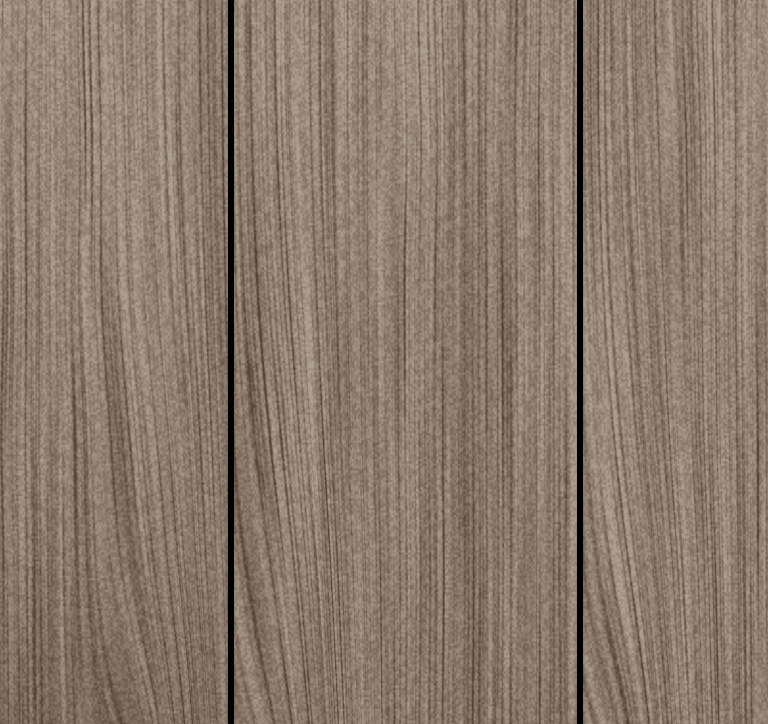
A Shadertoy shader for this texture:

```glsl
// Vertical wood planks parted by thin black grooves.
// Grain is streaky column noise in several octaves, bent sideways along a
// soft band in each plank, with long thin pore lines, short marks and speckle.

const float PLANK_WIDTH = 0.4545;
const float FIRST_GROOVE = 0.3008;
const float GROOVE_HALF_WIDTH = 0.0039;

const vec3 DARK_WOOD = vec3(0.42, 0.35, 0.30);
const vec3 LIGHT_WOOD = vec3(0.64, 0.58, 0.52);
const vec3 GROOVE_COLOR = vec3(0.01, 0.006, 0.006);

float hash(vec2 p) {
    return fract(sin(dot(p, vec2(12.9898, 78.233))) * 43758.5453);
}

float valueNoise(vec2 p) {
    vec2 i = floor(p), f = fract(p);
    f = f * f * (3.0 - 2.0 * f);
    float low = mix(hash(i), hash(i + vec2(1, 0)), f.x);
    float high = mix(hash(i + vec2(0, 1)), hash(i + vec2(1, 1)), f.x);
    return mix(low, high, f.y);
}

// Smooth noise along one column, shifted so that columns never line up
float columnNoise(float column, float y) {
    y += 17.0 * hash(vec2(column, 3.7));
    float i = floor(y), f = fract(y);
    f = f * f * (3.0 - 2.0 * f);
    return mix(hash(vec2(column, i)), hash(vec2(column, i + 1.0)), f);
}

float streaks(vec2 p) {
    float i = floor(p.x), f = fract(p.x);
    return mix(columnNoise(i, p.y), columnNoise(i + 1.0, p.y), f * f * (3.0 - 2.0 * f));
}

// One thin line per column, jittered sideways, its strength drifting along y
float poreLines(vec2 p, float columns, float stretch, float halfWidth, float seed) {
    float x = p.x * columns + seed * 57.0;
    float column = floor(x);
    float center = 0.3 + 0.4 * hash(vec2(column, 8.3));
    float d = (fract(x) - center) / (columns * halfWidth);
    float strength = smoothstep(0.15, 0.9, columnNoise(column + 0.5, p.y * stretch));
    return strength * exp(-d * d);
}

// Sideways drift of the fibres, strongest towards the foot of the plank
vec2 bendGrain(vec2 p, float bandX) {
    float d = (p.x - bandX) / 0.085;
    float fall = 1.0 - p.y;
    float drift = 0.07 * fall * fall * exp(-d * d);
    float wave = 0.004 * (valueNoise(vec2(p.x * 9.0, p.y * 5.0)) - 0.5);
    return vec2(p.x - drift + wave, p.y);
}

// Octaves of streaks, finer and shorter each time
float grain(vec2 p, float seed) {
    float sum = 0.0, weight = 0.19;
    vec2 scale = vec2(28.0, 1.1);
    for (int i = 0; i < 4; i++) {
        sum += weight * (streaks(p * scale + seed * 31.0) - 0.5);
        scale *= vec2(2.05, 1.6);
        weight *= 1.38;
    }
    return sum;
}

// Short tapered dark marks scattered around the bent band
float marks(vec2 p, float bandX, float seed) {
    float sum = 0.0;
    for (float i = 0.0; i < 5.0; i++) {
        vec2 key = vec2(i + 1.3, seed + 2.1);
        vec2 center = vec2(bandX + 0.14 * (hash(key) - 0.6), hash(key + 5.0));
        vec2 size = vec2(0.003, 0.03 + 0.05 * hash(key + 9.0));
        vec2 d = (p - center) / size;
        sum += exp(-dot(d, d));
    }
    return sum;
}

float woodTone(vec2 uv, float plank, float bandX) {
    vec2 p = bendGrain(uv, bandX);
    float tone = 0.77 + grain(p, plank);
    tone -= 0.62 * poreLines(p, 105.0, 2.2, 0.0016, plank + 1.0);
    tone -= 0.42 * poreLines(p, 160.0, 4.0, 0.0012, plank + 4.0);
    tone -= 0.30 * marks(p, bandX, plank);

    // Broad shading: paler at the top, slow stains below
    tone += 0.24 * (uv.y - 0.5);
    tone += 0.20 * (valueNoise(p * vec2(8.0, 2.0) + plank * 7.0) - 0.5);

    // Matte surface speckle
    tone += 0.62 * (valueNoise(uv * vec2(400.0, 310.0)) - 0.5);
    tone += 0.14 * (valueNoise(uv * vec2(190.0, 130.0) + 40.0) - 0.5);
    return tone;
}

void mainImage(out vec4 fragColor, in vec2 fragCoord) {
    vec2 uv = fragCoord / iResolution.xy;
    float along = (uv.x - FIRST_GROOVE) / PLANK_WIDTH;
    float plank = floor(along) + 1.0;

    // The bent band sits near the right of the first plank, left in the others
    float bandT = plank < 0.5 ? 0.80 : 0.16;
    float bandX = FIRST_GROOVE + PLANK_WIDTH * (plank - 1.0 + bandT);

    vec3 color = mix(DARK_WOOD, LIGHT_WOOD, clamp(woodTone(uv, plank, bandX), -0.35, 1.2));

    // Groove with a slight shade beside it
    float grooveDist = abs(fract(along + 0.5) - 0.5) * PLANK_WIDTH;
    float pixel = 1.0 / iResolution.x;
    color *= 1.0 - 0.12 * exp(-max(grooveDist - GROOVE_HALF_WIDTH, 0.0) / 0.002);
    float wood = smoothstep(-0.5 * pixel, 0.5 * pixel, grooveDist - GROOVE_HALF_WIDTH);
    fragColor = vec4(mix(GROOVE_COLOR, color, wood), 1.0);
}
```
